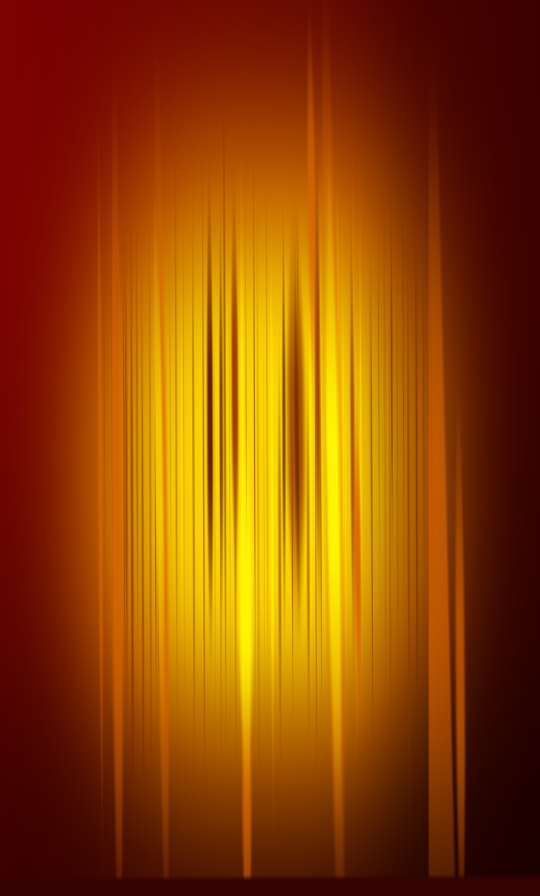
Reproduce this background procedurally as a Shadertoy shader.

```glsl
// Golden light curtain: a rounded amber glow over a deep red field,
// crossed by long tapering vertical beams, dark slits and fine hashed threads.
// Everything is laid out in 0..1 canvas coordinates.

const vec3 AMBER  = vec3(0.75, 0.37, 0.005);
const vec3 GOLD   = vec3(0.98, 0.83, 0.010);
const vec3 YELLOW = vec3(1.00, 0.96, 0.010);
const vec3 ORANGE = vec3(0.84, 0.39, 0.010);
const vec3 UMBER  = vec3(0.36, 0.09, 0.005);
const vec3 RUST   = vec3(0.60, 0.22, 0.005);

float hash(float n) {
    return fract(sin(n * 12.9898) * 43758.5453);
}

// Soft two-sided fade along the height, zero at both ends.
float spanFade(float y, float low, float high) {
    float t = clamp((y - low) / (high - low), 0.0, 1.0);
    return smoothstep(0.0, 0.45, t) * smoothstep(0.0, 0.45, 1.0 - t);
}

// Tapered streak; foot and head are its x at the bottom and top of the canvas.
float streak(vec2 p, float foot, float head, float halfWidth, float low, float high) {
    float fade = spanFade(p.y, low, high);
    float aa = 0.7 / iResolution.x;
    float w = halfWidth * mix(0.4, 1.0, fade);
    float d = abs(p.x - mix(foot, head, p.y));
    float coverage = min(1.0, w / aa);
    return fade * coverage * (1.0 - smoothstep(w * 0.45 - aa, w + aa, d));
}

// Beam with a straight left side and a right side that widens downward.
float wedge(vec2 p, float left, float footWidth, float headWidth, float low, float high) {
    float aa = 1.0 / iResolution.x;
    float right = left + mix(footWidth, headWidth, p.y);
    float body = smoothstep(-aa, 2.0 * aa, p.x - left) * smoothstep(-aa, 3.0 * aa, right - p.x);
    return body * spanFade(p.y, low, high);
}

float glowAmount(vec2 p) {
    vec2 q = abs(p - vec2(0.49, 0.47)) / vec2(0.33, 0.37);
    return exp(-pow(q.x, 2.6) - pow(q.y, 2.2));
}

vec3 backdrop(vec2 p, float glow) {
    float red = mix(0.49, 0.27, p.x) * mix(0.62, 1.0, smoothstep(0.0, 0.8, p.y));
    vec3 color = mix(vec3(red, 0.004, 0.002), AMBER, smoothstep(0.0, 0.55, glow));
    color = mix(color, GOLD, smoothstep(0.38, 0.97, glow));
    color *= mix(1.0, 0.86, smoothstep(0.62, 0.78, p.x));
    return color * mix(0.76, 1.0, smoothstep(0.0, 0.35, p.y));
}

// Evenly spread but jittered hairlines; most are dark, some are bright.
vec3 addThreads(vec3 color, vec2 p, float glow) {
    const int COUNT = 64;
    for (int i = 0; i < COUNT; i++) {
        float id = float(i) + 1.0;
        float x = 0.18 + 0.62 * (id - 1.0 + hash(id)) / float(COUNT);
        float middle = mix(0.36, 0.60, hash(id + 71.3));
        float reach = mix(0.25, 0.48, hash(id + 137.9));
        float width = mix(0.001, 0.0035, pow(hash(id + 211.7), 2.0));
        float line = streak(p, x + 0.006, x, width, middle - reach, middle + reach);
        float strength = mix(0.2, 0.75, hash(id + 307.1)) * smoothstep(0.02, 0.4, glow);
        vec3 tint = hash(id + 401.9) > 0.78 ? color * 1.22 : mix(UMBER, RUST, hash(id + 503.3));
        color = mix(color, tint, line * strength);
    }
    return color;
}

vec3 addSlits(vec3 color, vec2 p) {
    color = mix(color, RUST, 0.85 * streak(p, 0.555, 0.542, 0.021, 0.25, 0.80));
    color = mix(color, UMBER, 0.60 * streak(p, 0.560, 0.540, 0.005, 0.25, 0.75));
    color = mix(color, UMBER, 0.95 * streak(p, 0.392, 0.386, 0.007, 0.22, 0.84));
    color = mix(color, UMBER, 0.75 * streak(p, 0.413, 0.407, 0.004, 0.26, 0.80));
    color = mix(color, RUST, 0.95 * streak(p, 0.440, 0.431, 0.008, 0.30, 0.84));
    color = mix(color, UMBER, 0.75 * streak(p, 0.528, 0.524, 0.004, 0.25, 0.80));
    color = mix(color, RUST, 0.90 * streak(p, 0.594, 0.584, 0.006, 0.25, 0.92));
    return mix(color, RUST, 0.80 * streak(p, 0.658, 0.648, 0.005, 0.20, 0.80));
}

vec3 addBeams(vec3 color, vec2 p) {
    // Orange outer beams.
    color = mix(color, ORANGE, 0.70 * wedge(p, 0.793, 0.052, 0.014, -0.20, 0.96));
    color = mix(color, ORANGE, 0.70 * streak(p, 0.855, 0.844, 0.011, -0.12, 0.61));
    color = mix(color, ORANGE, 0.75 * streak(p, 0.221, 0.211, 0.013, -0.15, 0.96));
    color = mix(color, ORANGE, 0.60 * streak(p, 0.190, 0.181, 0.005, 0.00, 0.90));
    color = mix(color, ORANGE, 0.90 * streak(p, 0.669, 0.651, 0.008, 0.15, 0.60));
    color = mix(color, ORANGE, 0.70 * streak(p, 0.590, 0.573, 0.009, 0.50, 1.02));
    // Golden beams, each with a brighter core.
    color = mix(color, ORANGE, 0.75 * streak(p, 0.308, 0.289, 0.013, -0.12, 0.98));
    color = mix(color, GOLD, 0.85 * streak(p, 0.306, 0.282, 0.010, 0.15, 0.80));
    color = mix(color, ORANGE, 0.85 * streak(p, 0.630, 0.602, 0.020, -0.15, 1.06));
    color = mix(color, YELLOW, streak(p, 0.629, 0.602, 0.018, 0.05, 0.86));
    color = mix(color, ORANGE, 0.80 * streak(p, 0.458, 0.450, 0.011, -0.15, 0.45));
    return mix(color, YELLOW, streak(p, 0.458, 0.449, 0.016, 0.08, 0.58));
}

void mainImage(out vec4 fragColor, in vec2 fragCoord) {
    vec2 p = fragCoord / iResolution.xy;
    float glow = glowAmount(p);
    vec3 color = backdrop(p, glow);
    color = addThreads(color, p, glow);
    color = addSlits(color, p);
    color = addBeams(color, p);
    // Dark floor strip.
    float floorLine = 0.019 + 0.003 * p.x;
    color = mix(vec3(0.20, 0.01, 0.005), color, smoothstep(-0.004, 0.004, p.y - floorLine));
    fragColor = vec4(color, 1.0);
}
```
